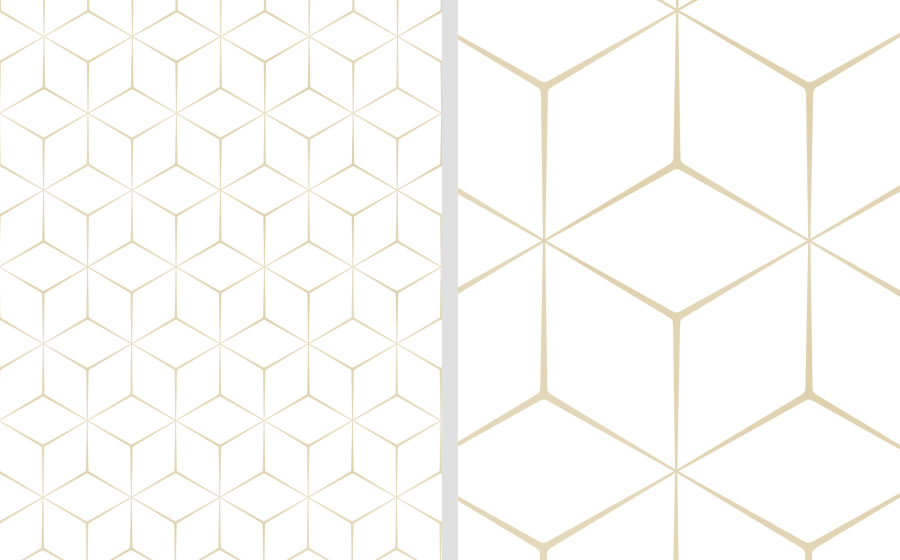
Left: the whole. Right: its middle third, enlarged.
Reproduce this pattern procedurally as a WebGL 1 fragment shader.

```glsl
precision highp float;
// Tumbling-block lattice of tapered pale gold lines on white.

uniform vec2 u_resolution;

const vec2 REPEATS = vec2(5.0, 6.3145);    // hub spacings across and down the canvas
const vec2 FIRST_HUB = vec2(0.497, 0.412); // from the top left, in hub spacings
const float LEAN = 0.0022;                 // sideways drift per spacing downwards
const float HUB_HALF_WIDTH = 0.0042;       // line at the six-way crossings
const float NODE_HALF_WIDTH = 0.0138;      // line at the three-way joints
const float NODE_RADIUS = 0.016;
const float NODE_BLEND = 0.012;
const float EDGE_SOFTNESS = 0.75;          // in pixels
const float TONE_SCALE = 2.3;
const vec3 PAPER = vec3(1.0);
const vec3 GOLD_DEEP = vec3(0.87, 0.815, 0.675);
const vec3 GOLD_PALE = vec3(0.90, 0.855, 0.75);

const float SQRT3 = 1.7320508;
const float EDGE_LENGTH = 1.0 / SQRT3;

float hash(vec2 p) {
  vec3 q = fract(p.xyx * 0.1031);
  q += dot(q, q.yzx + 33.33);
  return fract((q.x + q.y) * q.z);
}

float valueNoise(vec2 p) {
  vec2 i = floor(p);
  vec2 f = fract(p);
  f = f * f * (3.0 - 2.0 * f);
  float low = mix(hash(i), hash(i + vec2(1.0, 0.0)), f.x);
  float high = mix(hash(i + vec2(0.0, 1.0)), hash(i + 1.0), f.x);
  return mix(low, high, f.y);
}

float smoothMin(float a, float b, float k) {
  float h = max(k - abs(a - b), 0.0) / k;
  return min(a, b) - 0.25 * h * h * k;
}

// Offset from the nearest hub of a triangular lattice with unit spacing.
vec2 fromNearestHub(vec2 p) {
  vec2 cell = vec2(1.0, SQRT3);
  vec2 a = mod(p + 0.5 * cell, cell) - 0.5 * cell;
  vec2 b = mod(p, cell) - 0.5 * cell;
  return dot(a, a) < dot(b, b) ? a : b;
}

// Fold the six spokes onto one; x runs along it, y across it.
vec2 foldToSpoke(vec2 d) {
  vec2 mirror = vec2(0.5 * SQRT3, -0.5);
  vec2 q = abs(d);
  q -= 2.0 * min(dot(q, mirror), 0.0) * mirror;
  vec2 spoke = vec2(0.5 * SQRT3, 0.5);
  return vec2(dot(q, spoke), abs(q.y * spoke.x - q.x * spoke.y));
}

float latticeDistance(vec2 p) {
  vec2 s = foldToSpoke(fromNearestHub(p));
  float t = clamp(s.x / EDGE_LENGTH, 0.0, 1.0);
  float line = s.y - mix(HUB_HALF_WIDTH, NODE_HALF_WIDTH, t);
  float node = length(s - vec2(EDGE_LENGTH, 0.0)) - NODE_RADIUS;
  return smoothMin(line, node, NODE_BLEND);
}

void main() {
  vec2 uv = gl_FragCoord.xy / u_resolution;
  vec2 p = vec2(uv.x, 1.0 - uv.y) * REPEATS - FIRST_HUB;
  p.x += LEAN * p.y;

  float soft = EDGE_SOFTNESS * REPEATS.x / u_resolution.x;
  float ink = 1.0 - smoothstep(-soft, soft, latticeDistance(p));

  // Slight unevenness of the gold
  float tone = valueNoise(p * TONE_SCALE + 20.0);
  vec3 gold = mix(GOLD_DEEP, GOLD_PALE, tone);
  gl_FragColor = vec4(mix(PAPER, gold, ink), 1.0);
}
```
